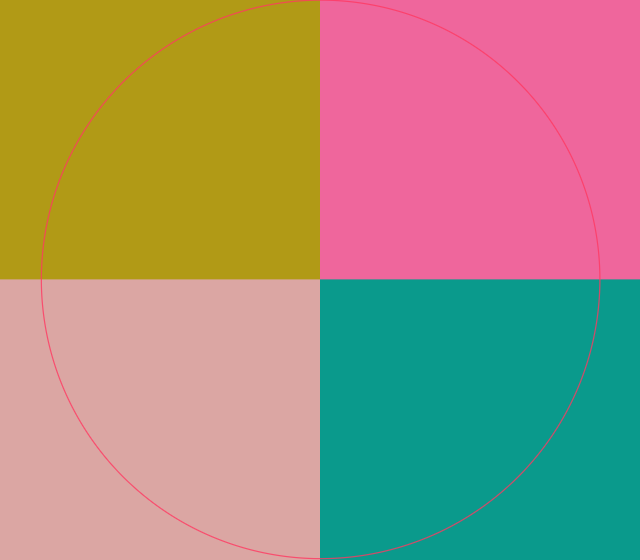
This background is drawn by a WebGL 1 fragment shader. Its source:

```glsl
precision highp float;
// Four flat colour quadrants meeting near the centre, under a thin red ring
// that almost touches the top and bottom edges. Edges are smoothed by their
// signed distance, measured in canvas heights.

uniform vec2 u_resolution;

// Antialiased step: 0 below zero, 1 above, one pixel wide.
float coverage(float signedDist) {
  return clamp(0.5 + signedDist * u_resolution.y, 0.0, 1.0);
}

void main() {
  vec2 p = (gl_FragCoord.xy - 0.5 * u_resolution) / u_resolution.y;

  // Quadrants
  float right = coverage(p.x);
  float upper = coverage(p.y - 0.0011);
  vec3 top = mix(vec3(0.694, 0.604, 0.086), vec3(0.937, 0.400, 0.612), right);
  vec3 bottom = mix(vec3(0.859, 0.651, 0.639), vec3(0.039, 0.604, 0.549), right);
  vec3 color = mix(bottom, top, upper);

  // Thin ring
  float ringDist = abs(length(p - vec2(0.0011, 0.0011)) - 0.4987);
  float ring = coverage(0.0011 - ringDist);
  color = mix(color, vec3(1.0, 0.22, 0.38), 0.8 * ring);

  gl_FragColor = vec4(color, 1.0);
}
```
